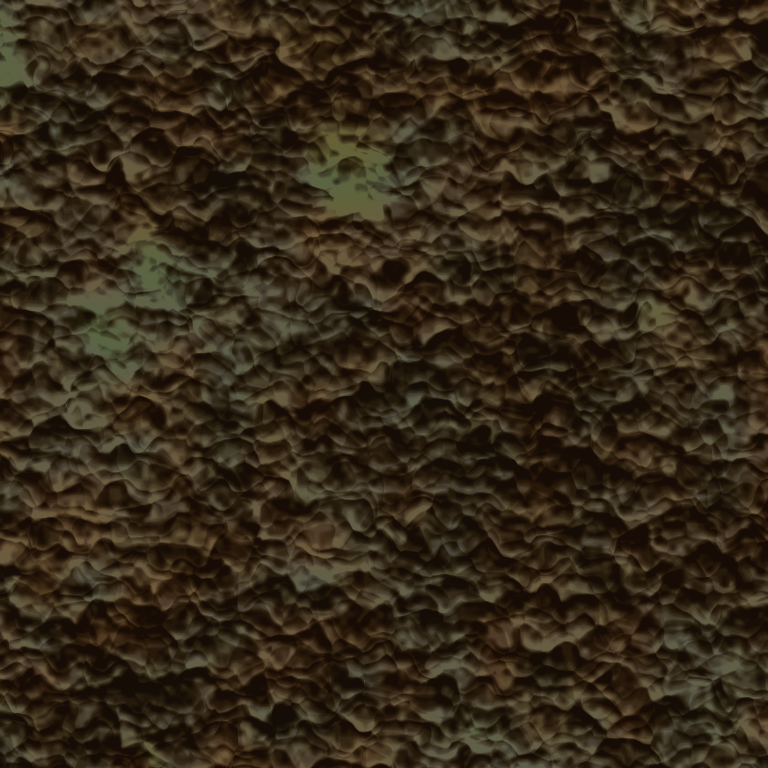
Write a Shadertoy shader that draws this texture.

```glsl
// Dark lumpy bark or soil: two sizes of overlapping domes lit from below,
// roughened with fine noise and crossed by broken, mossy diagonal streaks.
// The summed light is turned into a share of area and looked up in a ramp.

#define LUMP_COUNT 25.0
#define CRUMB_COUNT 52.0
#define GRIT_COUNT 105.0
#define LUMP_LIGHT 0.55
#define CRUMB_LIGHT 0.36
#define GRIT_LIGHT 1.7
#define PATCH_LIGHT 1.3
#define STREAK_LIGHT 1.5
#define WARP_AMOUNT 0.022
#define LIGHT_DIR vec2(0.2, 0.98)
#define STREAK_DIR vec2(0.56, -0.83)

const vec3 CREVICE = vec3(0.085, 0.048, 0.02);
const vec3 UMBER   = vec3(0.15, 0.10, 0.04);
const vec3 EARTH   = vec3(0.21, 0.16, 0.09);
const vec3 ASH     = vec3(0.29, 0.25, 0.19);
const vec3 TAN     = vec3(0.30, 0.25, 0.16);
const vec3 RIM     = vec3(0.40, 0.37, 0.265);

float hash(vec2 p) {
    return fract(sin(dot(p, vec2(127.1, 311.7))) * 43758.5453);
}

float noise(vec2 p) {
    vec2 i = floor(p), f = fract(p);
    f = f * f * (3.0 - 2.0 * f);
    return mix(mix(hash(i), hash(i + vec2(1, 0)), f.x),
               mix(hash(i + vec2(0, 1)), hash(i + vec2(1, 1)), f.x), f.y);
}

// Height of the tallest scattered dome, one dome per unit cell
float domes(vec2 q) {
    vec2 cell = floor(q);
    float height = -1.0;
    for (int y = -1; y <= 1; y++)
    for (int x = -1; x <= 1; x++) {
        vec2 id = cell + vec2(x, y);
        vec2 centre = id + vec2(hash(id), hash(id + 37.3));
        float radius = mix(0.55, 0.9, hash(id + 71.9));
        vec2 d = (q - centre) * vec2(0.9, 1.05) / radius;
        height = max(height, 1.0 - dot(d, d));
    }
    return height;
}

// Slope of the domes along the light, softened by a wide step
float slope(vec2 q) {
    vec2 offset = LIGHT_DIR * 0.1;
    return clamp((domes(q + offset) - domes(q - offset)) / 0.2, -2.6, 2.6);
}

// Thin wandering lines along STREAK_DIR, broken up by a mask
float streaks(vec2 p) {
    float along = dot(p, STREAK_DIR);
    float across = dot(p, vec2(-STREAK_DIR.y, STREAK_DIR.x));
    float n = noise(vec2(across * 5.0, along * 1.6) + 4.7);
    float line = 1.0 - smoothstep(0.01, 0.075, abs(n - 0.5));
    return line * smoothstep(0.42, 0.75, noise(p * 9.0 + 21.0));
}

// Colour for a share of the area, dark to light
vec3 ramp(float share, float ashy) {
    vec3 col = mix(CREVICE, UMBER, smoothstep(0.08, 0.32, share));
    col = mix(col, EARTH, smoothstep(0.32, 0.54, share));
    col = mix(col, mix(TAN, ASH, ashy), smoothstep(0.54, 0.78, share));
    return mix(col, RIM, smoothstep(0.78, 0.96, share));
}

void mainImage(out vec4 fragColor, in vec2 fragCoord) {
    vec2 p = fragCoord / iResolution.y;

    // Bend the domes so that their rims turn ragged
    vec2 warp = vec2(noise(p * 38.0), noise(p * 38.0 + 53.0)) - 0.5;
    vec2 bent = p + WARP_AMOUNT * warp;

    // Light from lumps, crumbs, grit and broad patches
    float light = LUMP_LIGHT * slope(bent * LUMP_COUNT);
    light += CRUMB_LIGHT * slope(bent * CRUMB_COUNT + 11.0);
    light += GRIT_LIGHT * (noise(p * GRIT_COUNT) - 0.5);
    light += PATCH_LIGHT * (noise(p * 7.0 + 90.0) - 0.5);
    float streak = streaks(p + 0.5 * WARP_AMOUNT * warp);
    light += STREAK_LIGHT * streak - 0.08;

    // Logistic curve spreads the light evenly over the ramp
    float share = 1.0 / (1.0 + exp(-1.7 * light));
    vec3 col = ramp(share, smoothstep(0.3, 0.6, noise(p * 24.0 + 7.0)));

    // Rusty and cool drifts, with moss along the streaks
    float cool = noise(p * 17.0 + 63.0);
    col *= mix(vec3(1.1, 0.96, 0.86), vec3(0.91, 1.03, 1.12), cool);
    col *= mix(vec3(1.0), vec3(0.93, 1.06, 0.9), streak);

    fragColor = vec4(col, 1.0);
}
```
